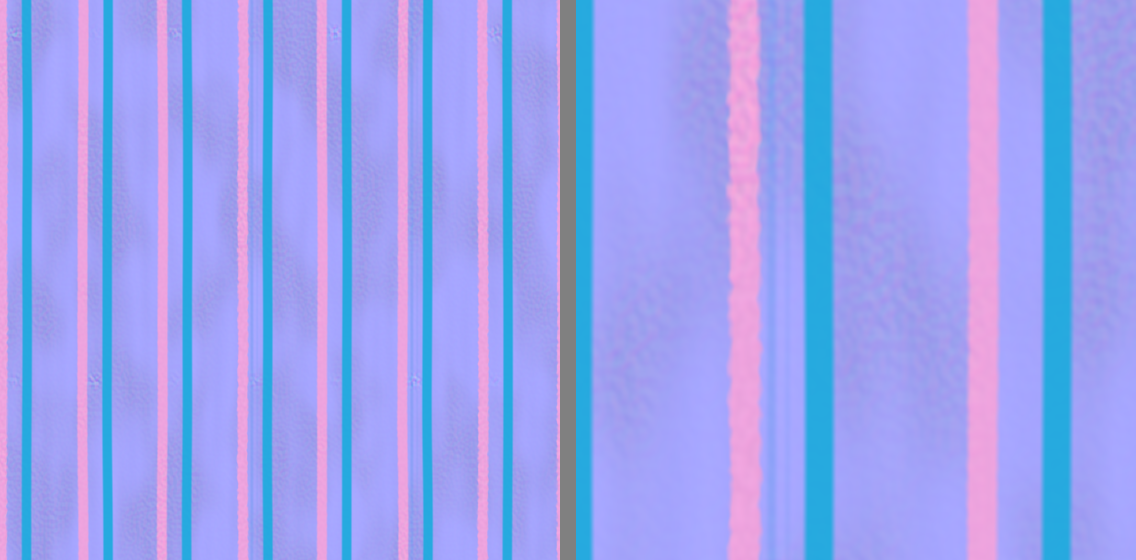
Left: the whole. Right: its middle third, enlarged.
Write a WebGL 1 fragment shader that draws this texture map.

```glsl
precision highp float;

uniform vec2 u_resolution;

vec2 gradient(vec2 cell, vec2 period) {
  vec2 c = mod(cell, period);
  vec3 q = fract(c.xyx * vec3(0.1031, 0.1030, 0.0973));
  q += dot(q, q.yzx + 33.33);
  float angle = 6.2832 * fract((q.x + q.y) * q.z);
  return vec2(cos(angle), sin(angle));
}

// Gradient noise that wraps after a whole number of cells
float noise(vec2 uv, vec2 period) {
  vec2 p = uv * period;
  vec2 i = floor(p);
  vec2 f = p - i;
  vec2 w = f * f * f * (f * (f * 6.0 - 15.0) + 10.0);
  float a = dot(gradient(i, period), f);
  float b = dot(gradient(i + vec2(1.0, 0.0), period), f - vec2(1.0, 0.0));
  float c = dot(gradient(i + vec2(0.0, 1.0), period), f - vec2(0.0, 1.0));
  float d = dot(gradient(i + 1.0, period), f - 1.0);
  return mix(mix(a, b, w.x), mix(c, d, w.x), w.y);
}

float band(float x, float center, float halfWidth, float soft) {
  return 1.0 - smoothstep(halfWidth - soft, halfWidth + soft, abs(x - center));
}

float grain(vec2 uv) {
  return noise(uv, vec2(150.0, 130.0)) + 0.5 * noise(uv, vec2(67.0, 71.0));
}

// Roughened spots where fasteners press into each rib
float fastenerMask(vec2 uv, float rib, float phase) {
  float mask = 0.0;
  for (int i = 0; i < 2; i++) {
    float row = float(i);
    float strength = 0.55 + 0.45 * gradient(vec2(rib, row + 3.0), vec2(7.0, 11.0)).x;
    vec2 d = vec2((phase - 0.19) / 7.0, uv.y - 0.32 - 0.62 * row);
    mask += strength * exp(-dot(d, d) / 0.00016);
  }
  return mask;
}

void main() {
  vec2 uv = gl_FragCoord.xy / u_resolution;

  // Seven ribs; the shift keeps each rib whole inside its cell
  float x = uv.x * 7.0 + 0.3;
  float rib = mod(floor(x), 7.0);
  float phase = fract(x) - 0.3;
  float soft = max(0.016, 5.0 / u_resolution.x);

  // Worn patches, stretched along the ribs
  float patches = noise(uv, vec2(9.0, 4.0)) + 0.5 * noise(uv + 0.37, vec2(21.0, 10.0));
  float wear = smoothstep(-0.3, 0.4, patches);
  float streak = noise(uv, vec2(45.0, 3.0));

  // Relief slope of grain and fastener spots
  vec2 e = vec2(0.0015, 0.0);
  float h = grain(uv);
  vec2 slope = vec2(grain(uv + e.xy) - h, grain(uv + e.yx) - h);
  float fastener = fastenerMask(uv, rib, phase);
  float rough = 0.02 + 0.09 * wear * wear + 0.5 * fastener;

  vec3 color = mix(vec3(0.65, 0.65, 1.0), vec3(0.615, 0.61, 0.925), wear);
  color += 0.02 * streak;

  // Faint creases on the third and fifth ribs, counted from zero
  float creased = 1.0 - step(0.5, abs(abs(rib - 4.0) - 1.0));
  float crease = band(phase, 0.148, 0.018, 0.016) + 0.4 * band(phase, 0.215, 0.012, 0.012);
  color = mix(color, vec3(0.49, 0.62, 0.95), 0.6 * creased * crease);

  // Rising and falling sides of the rib, with a slight wander
  float wander = 0.022 * noise(vec2((rib + 0.4) / 7.0, uv.y), vec2(7.0, 3.0));
  float chipped = 0.35 + 0.65 * smoothstep(-0.2, 0.5, sin(rib * 2.1 - 4.5));
  float chip = 0.016 * chipped * h;
  float rise = band(phase + wander + chip, 0.033, 0.062, soft);
  float fall = band(phase + wander, 0.342, 0.059, soft);
  color = mix(color, vec3(0.93, 0.64, 0.87) + 0.02 * chipped * h, rise);
  color = mix(color, vec3(0.15, 0.665, 0.875), fall);

  color += vec3(-slope, -0.3 * abs(slope.x)) * rough * (1.0 - 0.8 * fall);
  gl_FragColor = vec4(clamp(color, 0.0, 1.0), 1.0);
}
```
